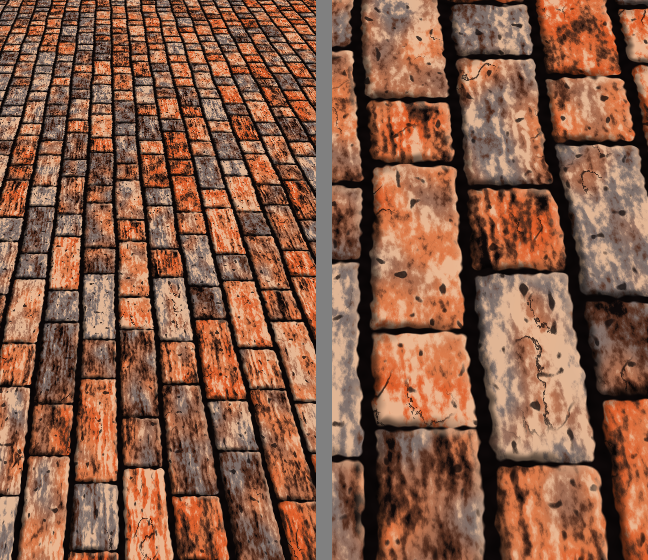
Left: the whole. Right: its middle third, enlarged.
Reproduce this texture procedurally as a Shadertoy shader.

```glsl
// Weathered brick paving in long lanes, receding toward a high horizon
#define VANISH_X 0.19       // lane vanishing point, in canvas heights
#define LANE_HORIZON 0.365  // height above the top edge where lanes meet
#define ROW_HORIZON 0.28    // the same for the foreshortening of rows
#define LANE_WIDTH 0.0977   // lane pitch at the bottom edge
#define PAIR_LENGTH 0.255   // one short plus one long brick, in inverse depth
#define LANE_GAP 0.12       // gap between lanes, in lane widths
#define ROW_GAP 0.045       // joint between bricks of a lane
#define WOBBLE 0.05         // irregularity of brick edges
#define WEAR 1.0            // strength of grain, pits and cracks
#define WARMTH -0.06        // shift of brick hues from grey to orange

const vec3 SOOT  = vec3(0.05, 0.03, 0.03);
const vec3 UMBER = vec3(0.33, 0.18, 0.12);
const vec3 CLAY  = vec3(0.65, 0.42, 0.31);
const vec3 RUST  = vec3(0.86, 0.48, 0.29);
const vec3 EMBER = vec3(0.87, 0.37, 0.17);
const vec3 SAND  = vec3(0.92, 0.74, 0.60);
const vec3 SLATE = vec3(0.49, 0.43, 0.41);

vec2 hash2(vec2 p) {
    vec3 q = fract(p.xyx * vec3(0.1031, 0.1030, 0.0973));
    q += dot(q, q.yzx + 33.33);
    return fract((q.xx + q.yz) * q.zy);
}

float corner(vec2 cell, vec2 offset) {
    float angle = 6.2832 * hash2(cell).x;
    return dot(vec2(cos(angle), sin(angle)), offset);
}

// Gradient noise, roughly -1 to 1
float noise(vec2 p) {
    vec2 i = floor(p), f = p - i;
    vec2 s = f * f * f * (f * (f * 6.0 - 15.0) + 10.0);
    vec2 e = vec2(1.0, 0.0);
    float low  = mix(corner(i, f), corner(i + e, f - e), s.x);
    float high = mix(corner(i + e.yx, f - e.yx), corner(i + 1.0, f - 1.0), s.x);
    return 1.4 * mix(low, high, s.y);
}

float fbm(vec2 p) {
    float sum = 0.0, amp = 0.55;
    for (int i = 0; i < 4; i++) {
        sum += amp * noise(p);
        p = mat2(1.6, 1.2, -1.2, 1.6) * p + 7.3;
        amp *= 0.55;
    }
    return sum;
}

float roundBox(vec2 p, vec2 halfSize, float radius) {
    vec2 q = abs(p) - halfSize + radius;
    return length(max(q, 0.0)) + min(max(q.x, q.y), 0.0) - radius;
}

// Fired clay: per-brick hue, lengthwise streaks, pits and cracks
vec3 brickColour(vec2 ground, vec2 id, float warmth, float detail) {
    vec2 kind = hash2(id + 71.0);
    vec2 look = hash2(id + 137.0);
    vec2 q = ground + 19.0 * kind;
    float blotch = fbm(q * vec2(2.8, 1.8));
    float streak = noise(vec2(q.x * 14.0 + 1.5 * blotch, q.y * 0.9));
    float grit = fbm(q * vec2(15.0, 8.0));
    float patches = noise(q * vec2(1.7, 1.2) + 40.0);

    float hue = kind.x + 0.5 * patches + warmth;
    vec3 body = mix(SLATE, CLAY, smoothstep(0.1, 0.4, hue));
    body = mix(body, RUST, smoothstep(0.35, 0.65, hue));
    body = mix(body, EMBER, smoothstep(0.65, 1.0, hue + 0.3 * blotch));

    float rough = 0.65 * blotch + detail * (0.4 * grit + mix(0.15, 0.5, look.x) * streak);
    float tone = 0.56 + 0.36 * (look.y - 0.5) + 0.9 * WEAR * rough;
    vec3 col = mix(SOOT, UMBER, smoothstep(0.0, 0.27, tone));
    col = mix(col, body, smoothstep(0.22, 0.55, tone));
    col = mix(col, mix(SAND, body, 0.1), smoothstep(0.56, 0.88, tone));

    float crack = 1.0 - smoothstep(0.0, 0.05, abs(noise(q * vec2(2.6, 1.8) + 0.15 * grit)));
    float pit = smoothstep(0.5, 0.7, noise(q * vec2(8.0, 6.0) + 5.0) + 0.2 * grit);
    float damage = max(crack * smoothstep(0.2, 0.6, patches), pit);
    return mix(col, SOOT, clamp(0.75 * WEAR * detail * damage, 0.0, 1.0));
}

void mainImage(out vec4 fragColor, in vec2 fragCoord) {
    vec2 p = fragCoord / iResolution.y;
    float pixel = 1.0 / iResolution.y;

    // Project the canvas onto the ground
    float down = 1.0 - p.y;
    float depth = (down + LANE_HORIZON) / (1.0 + LANE_HORIZON);
    float laneSize = LANE_WIDTH * depth;
    float rowDepth = down + ROW_HORIZON;
    float pairSize = PAIR_LENGTH * rowDepth * rowDepth;
    float u = (p.x - VANISH_X) / laneSize - 0.29;
    float w = (1.0 / rowDepth - 0.896) / PAIR_LENGTH;
    vec2 ground = vec2(u, w * 3.3);
    u += 0.07 * noise(vec2(u * 0.6, w * 1.3));

    // Lanes alternate by half a pair; each pair is one short, one long brick
    float lane = floor(u);
    float along = w - 0.05 - 0.5 * mod(lane, 2.0) - 0.12 * (hash2(vec2(lane, 5.0)).x - 0.5);
    float row = floor(along), f = along - row;
    float split = 0.333 + 0.05 * (hash2(vec2(lane, row)).y - 0.5);
    float isLong = step(split, f);
    float span = mix(split, 1.0 - split, isLong);
    float centre = mix(0.5 * split, 0.5 * (1.0 + split), isLong);
    vec2 id = vec2(lane, 2.0 * row + isLong);

    // Brick outline, in canvas units
    vec2 local = vec2(u - lane - 0.5, f - centre) * vec2(laneSize, pairSize);
    vec2 halfSize = 0.5 * (vec2(laneSize, span * pairSize) - laneSize * vec2(LANE_GAP, ROW_GAP));
    float edge = roundBox(local, halfSize, min(0.05 * laneSize, 0.4 * halfSize.y));
    edge += WOBBLE * laneSize * (0.5 * noise(ground * 3.5) + 0.5 * noise(ground * 9.0));
    float soft = max(0.8 * pixel, 0.012 * laneSize);
    float cover = 1.0 - smoothstep(-soft, soft, edge);

    // Surface, with low sun catching the upper right rims
    float detail = 1.0 - 0.5 * smoothstep(0.05, 0.35, 3.3 * pixel / pairSize);
    float warmth = WARMTH + 0.3 * (p.x / 0.5625 - 0.5);
    vec3 col = brickColour(ground, id, warmth, detail);
    float rim = smoothstep(-0.1, -0.01, edge / laneSize);
    float facing = dot(local / halfSize, vec2(0.6, 0.4));
    col *= 1.0 - 0.6 * rim * smoothstep(0.3, -0.5, facing);
    col = mix(col, SAND, 0.5 * rim * smoothstep(0.1, 0.8, facing + 0.5 * noise(ground * 6.0)));
    col = mix(SOOT * (0.8 + 0.4 * noise(ground * 8.0)), col, cover);

    fragColor = vec4(clamp(col, 0.0, 1.0), 1.0);
}
```
